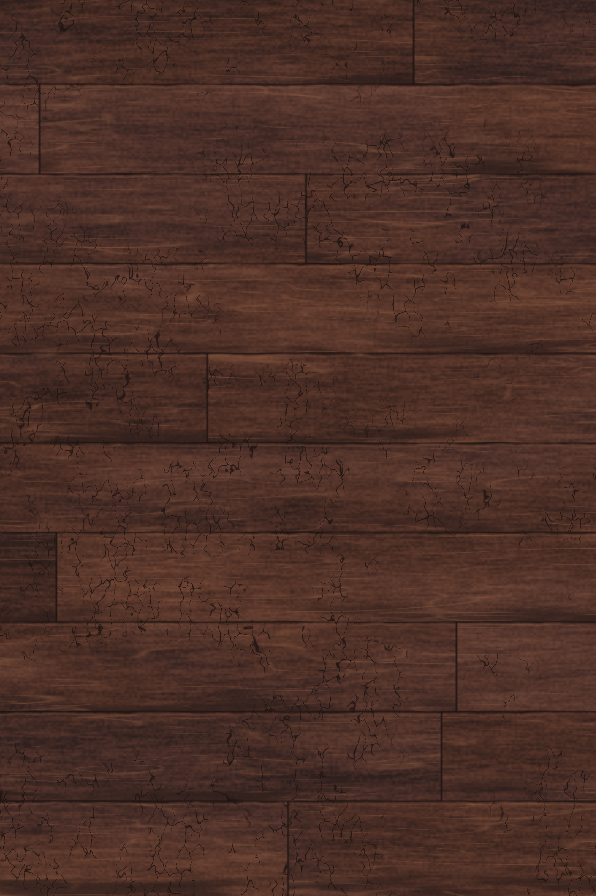
This texture is drawn by a Shadertoy shader. Its source:

```glsl
// Dark stained wooden planks laid in ten horizontal courses with staggered butt joints.
// Stretched noise makes grain and stain, ridged noise makes pale fibres,
// and warped cell borders make the short upright crackle in the varnish.

const float ROWS = 10.0;
const float ROW_SHIFT = 0.006;       // part of the top course that is cut off
const float SEAM_WIDTH = 0.0012;     // half width, in canvas heights
const float JOINT_WIDTH = 0.0010;
const float CRACK_WIDTH = 0.035;     // in crackle cells
const float CRACK_SCALE = 54.0;
const vec3 SEAM_COLOR = vec3(0.115, 0.075, 0.066);
const vec3 DARK_STAIN = vec3(0.175, 0.115, 0.104);
const vec3 WOOD = vec3(0.322, 0.194, 0.153);
const vec3 WARM_WOOD = vec3(0.440, 0.275, 0.210);
const vec3 PALE_GRAIN = vec3(0.560, 0.365, 0.260);
const vec3 COOL_TINT = vec3(-0.006, 0.002, 0.012);

// Joint position across each course, top to bottom; negative means none
const float JOINTS[10] = float[10](0.695, 0.067, 0.514, -1.0, 0.348,
                                   -1.0, 0.096, 0.766, 0.740, 0.484);
// Tone of the plank left and right of the joint
const vec2 TONES[10] = vec2[10](
    vec2(-0.42, -0.22), vec2(0.22, 0.10), vec2(-0.10, -0.05), vec2(0.16, 0.16),
    vec2(-0.28, 0.02), vec2(-0.06, -0.06), vec2(-0.65, 0.28), vec2(-0.02, 0.12),
    vec2(-0.28, -0.26), vec2(-0.06, 0.18));

float hash(vec2 p) {
    vec3 q = fract(vec3(p.xyx) * 0.1031);
    q += dot(q, q.yzx + 33.33);
    return fract((q.x + q.y) * q.z);
}

float noise(vec2 p) {
    vec2 i = floor(p), f = fract(p);
    f = f * f * (3.0 - 2.0 * f);
    return mix(mix(hash(i), hash(i + vec2(1, 0)), f.x),
               mix(hash(i + vec2(0, 1)), hash(i + vec2(1, 1)), f.x), f.y);
}

float fbm(vec2 p) {
    float sum = 0.0, gain = 0.533;
    for (int i = 0; i < 4; i++, gain *= 0.5) {
        sum += gain * noise(p);
        p = p * 2.03 + 17.1;
    }
    return sum;
}

// Gap between the two nearest cell points: zero on the cell borders
float cellBorder(vec2 p) {
    float nearest = 9.0, second = 9.0;
    for (int i = 0; i < 9; i++) {
        vec2 c = floor(p) + vec2(i % 3 - 1, i / 3 - 1);
        float d = length(c + vec2(hash(c), hash(c + 57.3)) - p);
        second = min(second, max(nearest, d));
        nearest = min(nearest, d);
    }
    return second - nearest;
}

float line(float dist, float halfWidth, float blur) {
    return 1.0 - smoothstep(halfWidth - blur, halfWidth + blur, abs(dist));
}

void mainImage(out vec4 fragColor, in vec2 fragCoord) {
    float px = 1.0 / iResolution.y;
    vec2 p = fragCoord * px;

    // Course, plank and position inside the course (v runs downward)
    float fromTop = (1.0 - p.y + ROW_SHIFT) * ROWS;
    float row = clamp(floor(fromTop), 0.0, ROWS - 1.0);
    float v = fromTop - row;
    int index = int(row);
    float jointDist = p.x - JOINTS[index] * iResolution.x * px;
    float side = step(0.0, jointDist);
    float tone = mix(TONES[index].x, TONES[index].y, side);
    vec2 seed = vec2(31.7 * side + 7.3 * row, 13.9 * row + 5.1 * side);

    // Stain and grain, bent gently along the plank
    vec2 g = p + vec2(0.0, 0.006 * (noise(p * vec2(7.0, 12.0) + seed) - 0.5));
    float cloud = fbm(g * vec2(4.0, 22.0) + seed);
    float streak = fbm(g * vec2(11.0, 170.0) + seed);
    float fine = noise(g * vec2(55.0, 430.0) + seed);
    float speck = noise(p * vec2(330.0, 400.0));
    float shade = 0.80 * tone + 1.25 * (cloud - 0.5) + 0.85 * (streak - 0.5)
                + 0.52 * (fine - 0.5) + 0.52 * (speck - 0.5);
    vec3 color = mix(WOOD, WARM_WOOD, clamp(shade, 0.0, 1.0));
    color = mix(color, DARK_STAIN, clamp(-shade, 0.0, 0.9));
    color += COOL_TINT * smoothstep(0.40, 0.65, fbm(p * vec2(3.0, 8.0) + seed + 5.0));

    // Dark stain gathering in streaks near the plank edges
    float edge = 0.1 + smoothstep(0.30, 0.0, 1.0 - v) + 0.35 * smoothstep(0.14, 0.0, v);
    float soak = smoothstep(0.44, 0.70, fbm(g * vec2(7.0, 70.0) + seed + 40.0));
    color = mix(color, DARK_STAIN, 0.70 * min(edge, 1.0) * soak);

    // Thin pale fibres at three sizes, broken into patches
    for (float k = 1.0; k < 3.5; k++) {
        float ridge = noise(g * vec2(4.0, 62.0) * k + seed + 9.0 * k) - 0.5;
        float patchy = smoothstep(0.50, 0.70, fbm(p * vec2(12.0, 50.0) + seed + 70.0 * k));
        color = mix(color, PALE_GRAIN, 0.48 * patchy * line(ridge, 0.015, 0.02 + 0.015 * k));
    }

    // Crackle: mostly upright, wiggling short cracks
    vec2 warp = vec2(noise(p * 150.0), noise(p * 150.0 + 80.0)) - 0.5;
    vec2 c = (p * vec2(1.45, 0.70) + 0.010 * warp) * CRACK_SCALE;
    float cracked = smoothstep(0.46, 0.56, noise(p * vec2(58.0, 38.0) + 21.0))
                  * smoothstep(0.40, 0.54, fbm(p * vec2(6.0, 9.0) + 3.0));
    float crack = line(cellBorder(c), CRACK_WIDTH, 0.01 + 0.4 * px * CRACK_SCALE);
    color = mix(color, SEAM_COLOR, 0.88 * crack * cracked);

    // Uneven seams with a worn, lighter lip below, then the butt joints
    float wobble = 0.0028 * (fbm(vec2(p.x * 50.0, row)) - 0.5);
    float below = v / ROWS + wobble;
    float above = (1.0 - v) / ROWS + step(ROWS - 1.5, row);
    float wear = fbm(vec2(p.x * 22.0, row * 9.0));
    color = mix(color, PALE_GRAIN, 0.50 * wear * line(below - 0.0036, 0.0007, px));
    float seam = max(line(below, SEAM_WIDTH, px), line(above, SEAM_WIDTH * wear, px));
    color = mix(color, SEAM_COLOR, seam * (0.50 + 0.6 * wear));
    color = mix(color, SEAM_COLOR, 0.85 * line(jointDist + wobble, JOINT_WIDTH, px));
    fragColor = vec4(color, 1.0);
}
```
